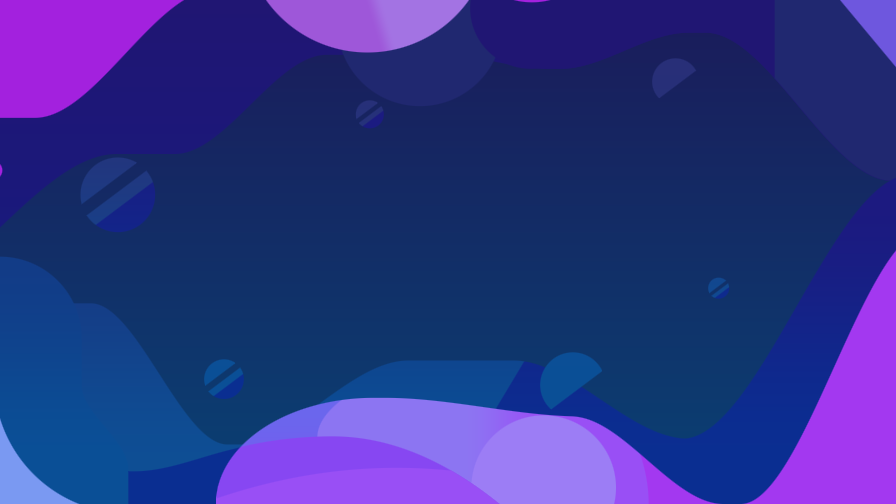
Give the GLSL for this background, as a Shadertoy shader.

```glsl
// Design grid: x to the right, y downward, stretched over the canvas
const vec2 GRID = vec2(768.0, 432.0);

const vec3 NIGHT_TOP = vec3(0.10, 0.115, 0.36);
const vec3 NIGHT_LOW = vec3(0.045, 0.235, 0.44);
const vec3 INDIGO = vec3(0.125, 0.085, 0.45);
const vec3 SLATE = vec3(0.125, 0.155, 0.44);
const vec3 OCEAN_TOP = vec3(0.07, 0.235, 0.53);
const vec3 OCEAN_LOW = vec3(0.04, 0.31, 0.59);
const vec3 COBALT_TOP = vec3(0.11, 0.10, 0.50);
const vec3 COBALT_LOW = vec3(0.04, 0.18, 0.57);
const vec3 MAGENTA = vec3(0.64, 0.13, 0.87);
const vec3 ORCHID = vec3(0.64, 0.22, 0.94);
const vec3 VIOLET = vec3(0.60, 0.31, 0.96);
const vec3 GRAPE = vec3(0.53, 0.28, 0.95);
const vec3 PERIWINKLE = vec3(0.42, 0.40, 0.93);
const vec3 LILAC = vec3(0.55, 0.46, 0.95);
const vec3 PINK_LEFT = vec3(0.62, 0.34, 0.85);
const vec3 PINK_RIGHT = vec3(0.64, 0.45, 0.89);
const vec3 SKY = vec3(0.48, 0.60, 0.95);
const vec3 IRIS = vec3(0.43, 0.34, 0.87);

// Bubbles: centre, radius, position of the diagonal cut
const int BUBBLE_COUNT = 6;
const vec4 BUBBLES[BUBBLE_COUNT] = vec4[](
    vec4(101, 167, 32, 0.38), vec4(317, 98, 12, 0.3), vec4(579, 70, 20, -0.15),
    vec4(616, 247, 9, 0.15), vec4(192, 325, 17, 0.3), vec4(491, 330, 28, -0.2));
const vec2 CUT_NORMAL = vec2(-0.6, -0.8);
const float CUT_GAP = 0.32;

float ramp(float a, float b, float x) { return smoothstep(a, b, x); }

float disc(vec2 p, vec2 centre, float radius) { return length(p - centre) - radius; }

// Antialiased coverage of a shape whose inside is negative
float cover(float d) { return clamp(0.5 - d / max(fwidth(d), 1e-4), 0.0, 1.0); }

void paint(inout vec3 col, vec3 ink, float d) { col = mix(col, ink, cover(d)); }

float indigoEdge(float x) {
    return 258.0 - 126.0 * ramp(-100.0, 100.0, x) - 85.0 * ramp(150.0, 280.0, x)
        + 12.0 * ramp(380.0, 470.0, x) - 31.0 * ramp(480.0, 590.0, x)
        + 127.0 * ramp(605.0, 765.0, x);
}

float cobaltEdge(float x) {
    return 404.0 - 23.0 * ramp(115.0, 230.0, x) - 72.0 * ramp(200.0, 350.0, x)
        + 67.0 * ramp(440.0, 590.0, x) - 226.0 * ramp(585.0, 780.0, x);
}

float purpleEdge(float x) {
    float t = 1.0 - clamp((x - 185.0) / 135.0, 0.0, 1.0);
    return 432.0 - 91.0 * sqrt(1.0 - t * t) + 16.0 * ramp(330.0, 500.0, x)
        + 75.0 * ramp(490.0, 620.0, x) - 217.0 / 0.923 * ramp(635.0, 795.0, x);
}

void paintTop(inout vec3 col, vec2 p) {
    float band = p.y - indigoEdge(p.x);
    paint(col, INDIGO + vec3(-0.02, 0.01, 0.03) * p.y / 160.0, band);
    paint(col, SLATE, disc(p, vec2(360, 20), 71.0));
    paint(col, INDIGO, min(max(band, 455.0 - p.x), disc(p, vec2(455, 7), 52.0)));
    paint(col, SLATE, max(band, 664.0 - p.x));
    paint(col, IRIS, p.y - 1.2 * (p.x - 720.0));
    paint(col, MAGENTA, p.y - 101.0 + 110.0 * ramp(30.0, 185.0, p.x));
    paint(col, MAGENTA, min(disc(p, vec2(456, -60), 62.0), disc(p, vec2(-6, 146), 8.0)));
    vec3 pink = mix(PINK_LEFT, PINK_RIGHT, ramp(312.0, 328.0, p.x - 0.3 * p.y));
    paint(col, pink, disc(p, vec2(315, -61.6), 106.6));
}

void paintBlues(inout vec3 col, vec2 p) {
    // Left lobes and the pale corner
    vec3 ocean = mix(OCEAN_TOP, OCEAN_LOW, ramp(220.0, 400.0, p.y));
    float slope = 260.0 + 121.0 * ramp(78.0, 195.0, p.x) - p.y;
    paint(col, ocean + vec3(0.015, -0.005, -0.01), max(slope, p.x - 225.0));
    float side = max(p.x - 70.0 - 40.0 * ramp(330.0, 402.0, p.y), 290.0 - p.y);
    paint(col, ocean, min(side, disc(p, vec2(0, 290), 70.0)));
    float corner = max(p.x - 110.0, 325.0 - p.y);
    paint(col, SKY, max(corner, -disc(p, vec2(110, 325), 115.0)));

    // Rolling band along the bottom and right
    vec3 cobalt = mix(COBALT_TOP, COBALT_LOW, ramp(160.0, 400.0, p.y));
    float hill = max(215.0 - p.x, p.x + 0.6 * (p.y - 317.0) - 445.0);
    paint(cobalt, ocean, hill);
    paint(col, cobalt, max(cobaltEdge(p.x) - p.y, 110.0 - p.x));
}

void paintBubbles(inout vec3 col, vec2 p) {
    float low = ramp(60.0, 330.0, p.y);
    vec3 cap = mix(SLATE + 0.03, OCEAN_LOW, low);
    vec3 bowl = mix(COBALT_TOP, COBALT_LOW, low);
    for (int i = 0; i < BUBBLE_COUNT; i++) {
        vec4 b = BUBBLES[i];
        float rim = disc(p, b.xy, b.z);
        float across = dot(p - b.xy, CUT_NORMAL) / b.z;
        float below = across - b.w + CUT_GAP;
        vec3 fill = mix(cap, bowl, cover(below + 0.35));
        paint(col, cap, max(rim, (b.w - across) * b.z));
        // Only bubbles cut above the middle keep a lower part
        if (b.w > 0.0) paint(col, fill, max(rim, below * b.z));
    }
}

void paintPurple(inout vec3 col, vec2 p) {
    vec3 ink = mix(PERIWINKLE, GRAPE, ramp(350.0, 430.0, p.y) * 0.5);
    paint(ink, LILAC, 272.0 + 0.02 * pow(max(375.0 - p.y, 0.0), 2.0) - p.x);
    ink = mix(ink, VIOLET, ramp(395.0, 470.0, p.x));
    paint(ink, LILAC + vec3(0.06, 0.03, 0.01), disc(p, vec2(466, 418), 62.0));
    paint(ink, ORCHID, 556.0 - 0.004 * pow(432.0 - p.y, 2.0) - p.x);

    // Overlapping mounds at the bottom
    float q = (p.x - 285.0) / (p.x < 285.0 ? 200.0 : 143.0);
    float mound = 374.0 + 58.0 * q * q - p.y;
    paint(ink, GRAPE, mound);
    float low = 401.0 + 0.0011 * pow(abs(p.x - 340.0), 2.0) - p.y;
    paint(ink, VIOLET, max(mound, low));
    paint(col, ink, purpleEdge(p.x) - p.y);
}

void mainImage(out vec4 fragColor, in vec2 fragCoord) {
    vec2 uv = fragCoord / iResolution.xy;
    vec2 p = vec2(uv.x, 1.0 - uv.y) * GRID;
    vec3 col = mix(NIGHT_TOP, NIGHT_LOW, clamp((p.y - 30.0) / 340.0, 0.0, 1.0));
    paintTop(col, p);
    paintBlues(col, p);
    paintBubbles(col, p);
    paintPurple(col, p);
    fragColor = vec4(col, 1.0);
}
```
